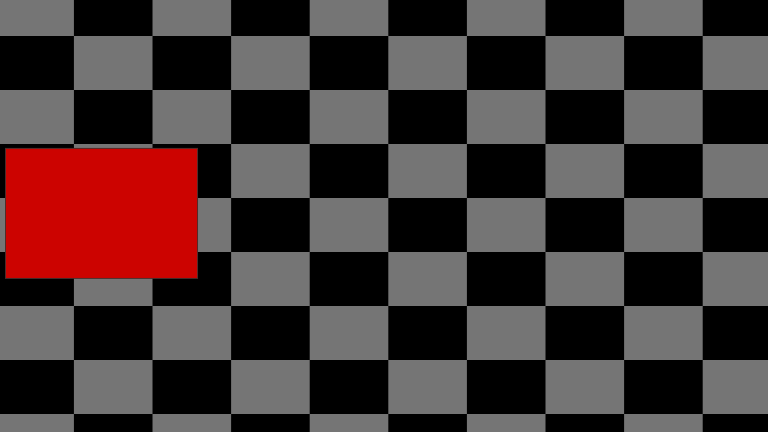
A Shadertoy shader for this pattern:

```glsl
// A grey and black checkerboard of wide cells with one red panel at the left.
// Two antialiased square waves are multiplied to form the checks; the panel
// is a box distance function with a hairline dark rim.

const vec3 BLACK = vec3(0.0);
const vec3 GREY = vec3(0.46);
const vec3 RED = vec3(0.80, 0.01, 0.0);
const vec3 RIM = vec3(0.29, 0.18, 0.17);

// Lengths are fractions of the canvas height
const vec2 CELL_SIZE = vec2(0.18194, 0.125);
const vec2 GRID_ORIGIN = vec2(0.1711, 0.04167);
const vec2 PANEL_CENTER = vec2(0.235, 0.506);
const vec2 PANEL_HALF_SIZE = vec2(0.2234, 0.1516);
const float RIM_WIDTH = 0.0022;

// Alternates between +1 and -1 on each axis, with edges one pixel wide
vec2 squareWave(vec2 p, vec2 cell, float pixel) {
    vec2 phase = fract(p / (2.0 * cell) + 0.25);
    vec2 edgeDistance = (0.25 - abs(phase - 0.5)) * 2.0 * cell;
    return 2.0 * clamp(edgeDistance / pixel, -0.5, 0.5);
}

float checker(vec2 p, vec2 cell, float pixel) {
    vec2 wave = squareWave(p, cell, pixel);
    return 0.5 + 0.5 * wave.x * wave.y;
}

float boxDistance(vec2 p, vec2 halfSize) {
    vec2 d = abs(p) - halfSize;
    return length(max(d, 0.0)) + min(max(d.x, d.y), 0.0);
}

// Coverage of the inside of a shape
float fillMask(float dist, float pixel) {
    return clamp(0.5 - dist / pixel, 0.0, 1.0);
}

void mainImage(out vec4 fragColor, in vec2 fragCoord) {
    float pixel = 1.0 / iResolution.y;
    vec2 p = fragCoord * pixel;

    // Checkerboard
    vec3 color = mix(BLACK, GREY, checker(p - GRID_ORIGIN, CELL_SIZE, pixel));

    // Panel: rim first, then the red face
    float panel = boxDistance(p - PANEL_CENTER, PANEL_HALF_SIZE);
    color = mix(color, RIM, fillMask(panel, pixel));
    color = mix(color, RED, fillMask(panel + RIM_WIDTH, pixel));

    fragColor = vec4(color, 1.0);
}
```
